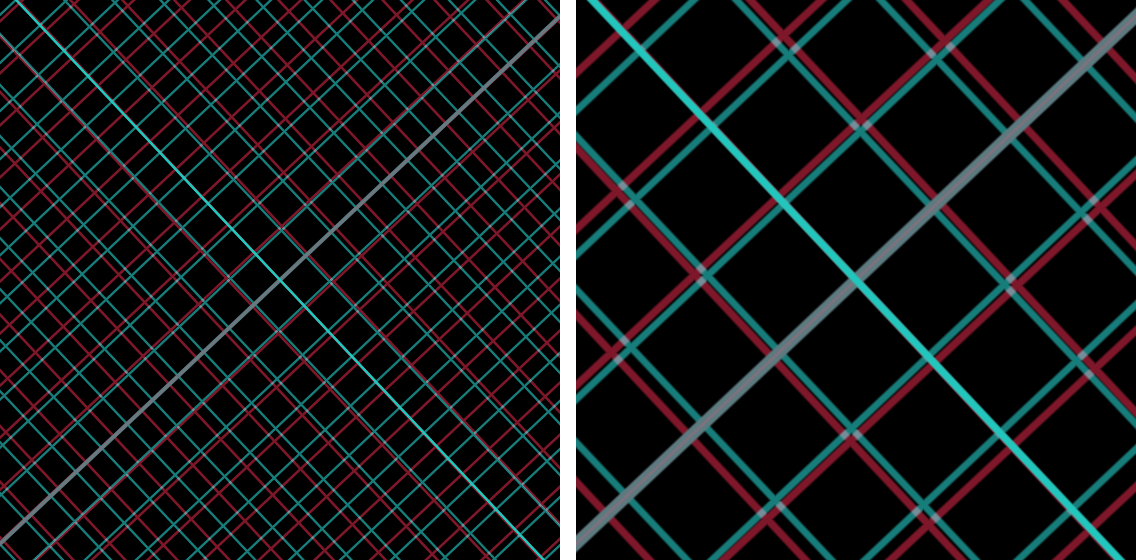
Left, the full canvas; right, a detail of the centre.
A three.js fragment shader for this pattern:

```glsl
// Two square line grids, red and teal, of slightly different pitch and angle,
// turned about the centre so that their near-coincidence makes a moire plaid.
// Each grid is a repeated distance; two accent lines mark the central axes.

#define TEAL_PITCH 0.0625
#define RED_PITCH 0.0679
#define TEAL_ANGLE -0.8151
#define RED_ANGLE -0.8190
#define TEAL_WIDTH 0.0042
#define RED_WIDTH 0.0046
#define AXIS_WIDTH 0.0074
#define CORE_WIDTH 0.0014
#define EDGE_SOFTNESS 0.0010
#define RED_UNDER_TEAL 0.75

varying vec2 vUv;

const vec3 TEAL = vec3(0.09, 0.49, 0.48);
const vec3 RED = vec3(0.49, 0.09, 0.16);
const vec3 BRIGHT_TEAL = vec3(0.13, 0.78, 0.74);
const vec3 AXIS_GREY = vec3(0.36, 0.48, 0.50);
const vec3 AXIS_CORE = vec3(0.52, 0.44, 0.49);

// Coordinates along and across a turned frame.
vec2 turn(vec2 p, float angle) {
  float c = cos(angle);
  float s = sin(angle);
  return vec2(c * p.x + s * p.y, c * p.y - s * p.x);
}

// Soft-edged coverage of a line at the given distance from its middle.
float stroke(float dist, float width) {
  return 1.0 - smoothstep(-EDGE_SOFTNESS, EDGE_SOFTNESS, abs(dist) - 0.5 * width);
}

// Both line families of a square grid with a line through the origin.
float grid(vec2 p, float pitch, float width) {
  vec2 d = abs(fract(p / pitch + 0.5) - 0.5) * pitch;
  return max(stroke(d.x, width), stroke(d.y, width));
}

void main() {
  vec2 p = vUv - 0.5;
  vec2 tealFrame = turn(p, TEAL_ANGLE);
  vec2 redFrame = turn(p, RED_ANGLE);

  // Overlaid grids on black
  float teal = grid(tealFrame, TEAL_PITCH, TEAL_WIDTH);
  float red = grid(redFrame, RED_PITCH, RED_WIDTH);
  vec3 color = TEAL * teal + RED * red * mix(1.0, RED_UNDER_TEAL, teal);

  // Broad grey axis with a thin rosy core
  color = mix(color, AXIS_GREY, stroke(tealFrame.x, AXIS_WIDTH));
  color = mix(color, AXIS_CORE, stroke(tealFrame.x, CORE_WIDTH));

  // Bright teal axis across it
  color = mix(color, BRIGHT_TEAL, stroke(tealFrame.y, TEAL_WIDTH));

  gl_FragColor = vec4(color, 1.0);
}
```
